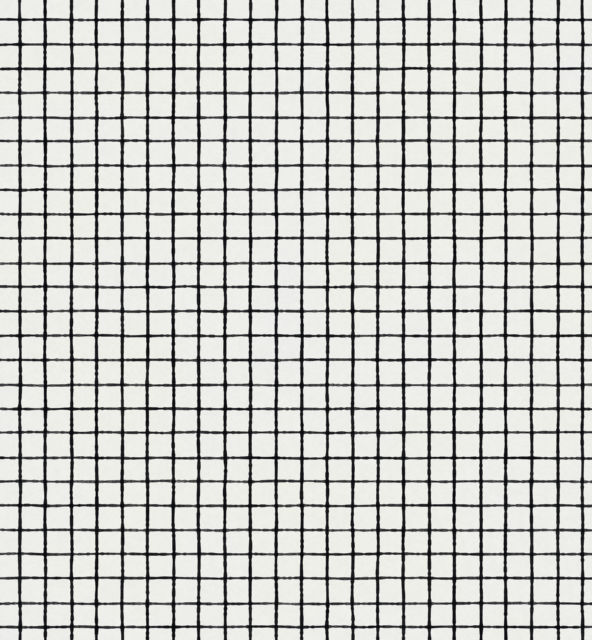
A Shadertoy shader for this pattern:

```glsl
#define PITCH vec2(0.0400, 0.03797)
#define FIRST_LINE vec2(0.0309, 0.0195)
#define HALF_WIDTH vec2(0.0023, 0.0018)
#define LINE_JITTER 0.0011
#define WOBBLE 0.0013
#define ROUGHNESS 0.0010
#define KNOT_SWELL 0.0005
#define PAPER vec3(0.932, 0.934, 0.915)
#define INK vec3(0.04, 0.043, 0.055)
#define GRAIN 0.016

float hash(vec2 p) {
    return fract(sin(dot(p, vec2(127.1, 311.7))) * 43758.5453);
}

float noise(vec2 p) {
    vec2 i = floor(p), f = fract(p);
    f = f * f * (3.0 - 2.0 * f);
    return mix(mix(hash(i), hash(i + vec2(1, 0)), f.x),
               mix(hash(i + vec2(0, 1)), hash(i + vec2(1, 1)), f.x), f.y);
}

// Ink coverage of one family of hand-drawn parallel lines.
// x runs along the lines, y across them; pitch and first follow that order.
float inkLines(vec2 p, vec2 pitch, vec2 first, float halfWidth, float fade, float seed) {
    vec2 cell = (p - first) / pitch;
    float id = floor(cell.y + 0.5);
    float row = id * 7.0 + seed;

    // Each line is set slightly off, then drifts and bends between crossings
    float shift = (hash(vec2(row, seed)) - 0.5) * 2.0 * LINE_JITTER;
    shift += (noise(vec2(cell.x * 0.9, row)) - 0.5) * WOBBLE;
    shift += (noise(vec2(cell.x * 2.3, row + 3.0)) - 0.5) * WOBBLE * 0.5;

    // Uneven stroke width, swelling where lines cross
    float toCrossing = abs(cell.x - floor(cell.x + 0.5));
    float width = halfWidth + KNOT_SWELL * exp(-90.0 * toCrossing * toCrossing);
    width += (noise(vec2(cell.x * 9.0, row + 5.0)) - 0.5) * ROUGHNESS;

    float dist = abs((cell.y - id) * pitch.y - shift) - width;
    float edge = 0.0005 + 0.6 / iResolution.y;
    float coverage = 1.0 - smoothstep(-edge, edge, dist);

    // Dry stretches and paler lines
    float dry = 0.6 * noise(vec2(cell.x * 1.3, row + 2.0)) + 0.4 * hash(vec2(row, 4.0));
    float speck = noise(p * 420.0 + seed);
    return coverage * (1.0 - fade * dry * (0.5 + 0.7 * speck));
}

void mainImage(out vec4 fragColor, in vec2 fragCoord) {
    vec2 p = fragCoord / iResolution.y;

    // Paper with faint tinted blotches and fine grain
    float blotch = noise(p * 9.0) - 0.5;
    float grain = noise(p * 300.0) + 0.5 * noise(p * 90.0) - 0.75;
    vec3 color = PAPER + blotch * vec3(0.006, 0.003, -0.012) + grain * GRAIN;

    // Bold verticals over thinner, drier horizontals
    float across = inkLines(p, PITCH, FIRST_LINE, HALF_WIDTH.y, 0.38, 11.0);
    float upright = inkLines(p.yx, PITCH.yx, FIRST_LINE.yx, HALF_WIDTH.x, 0.12, 53.0);
    float ink = 1.0 - (1.0 - across) * (1.0 - upright);

    color = mix(color, INK, ink);
    fragColor = vec4(color, 1.0);
}
```
